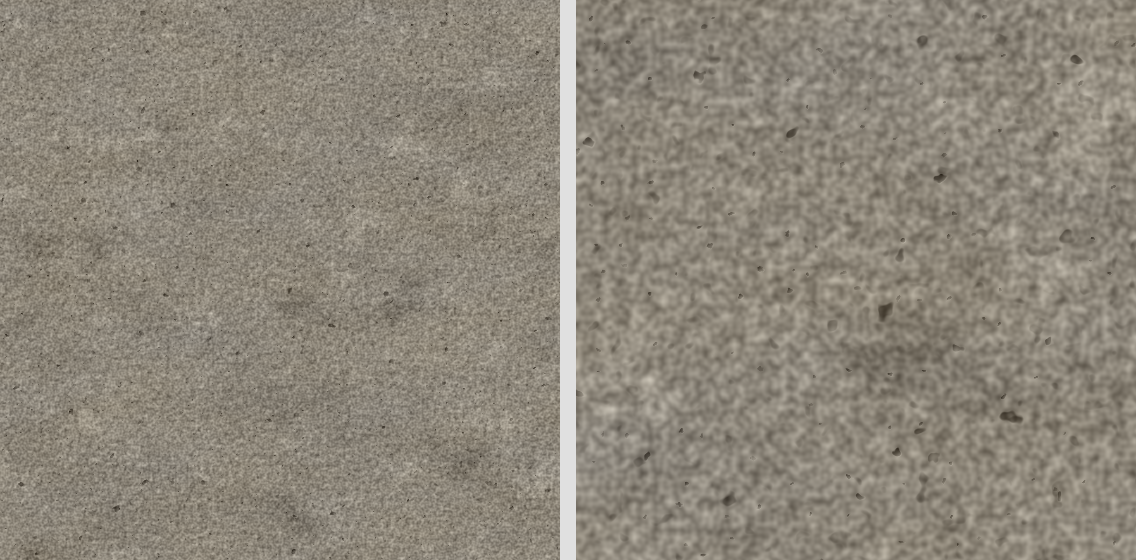
Left, the full canvas; right, a detail of the centre.
Write a WebGL 1 fragment shader that draws this texture.

```glsl
precision highp float;
// Weathered grey-brown concrete with mottled stains, sandy grain and small pits.

uniform vec2 u_resolution;

vec2 hash2(vec2 p) {
  vec3 q = fract(p.xyx * vec3(0.1031, 0.1030, 0.0973));
  q += dot(q, q.yzx + 33.33);
  return fract((q.xx + q.yz) * q.zy);
}

float corner(vec2 cell, vec2 offset) {
  float angle = 6.2832 * hash2(cell).x;
  return dot(vec2(cos(angle), sin(angle)), offset);
}

// Gradient noise, roughly -0.7 to 0.7
float noise(vec2 p) {
  vec2 i = floor(p), f = fract(p);
  vec2 u = f * f * f * (f * (f * 6.0 - 15.0) + 10.0);
  vec2 e = vec2(1.0, 0.0);
  return mix(mix(corner(i, f), corner(i + e, f - e), u.x),
             mix(corner(i + e.yx, f - e.yx), corner(i + e.xx, f - e.xx), u.x), u.y);
}

float fbm(vec2 p) {
  float sum = 0.0, amp = 1.0;
  for (int i = 0; i < 4; i++) {
    sum += amp * noise(p);
    p = mat2(1.6, 1.2, -1.2, 1.6) * p + 17.3;
    amp *= 0.6;
  }
  return sum;
}

// Height of the rough sandy surface
float surface(vec2 p) {
  return noise(p * 75.0 + 9.0) + 0.6 * noise(p * 150.0 + 31.0);
}

// Ragged pits, one at most per cell: shaded toward the light, lit on the far rim
float pits(vec2 p, float cells, float share) {
  vec2 g = p * cells, id = floor(g);
  vec2 place = hash2(id + cells), kind = hash2(id + cells + 57.0);
  vec2 shape = hash2(id + cells + 113.0);
  vec2 d = fract(g) - 0.5 - (place - 0.5) * 0.55;
  float radius = 0.13 * mix(0.45, 1.0, kind.y);
  float tilt = 0.5 + 2.2 * (shape.x - 0.5);
  float c = cos(tilt), s = sin(tilt);
  vec2 q = vec2(c * d.x + s * d.y, c * d.y - s * d.x) / radius;
  q.y *= 1.0 + 1.1 * shape.y;
  float dist = length(q) + 0.8 * noise(g * 10.0 + 5.0);
  float side = dot(d, vec2(-0.6, 0.8)) / radius;
  float hole = 1.0 - smoothstep(0.6, 1.05, dist);
  float rim = smoothstep(0.7, 1.0, dist) * (1.0 - smoothstep(1.0, 1.5, dist));
  float tone = 0.07 * rim * clamp(-side, 0.0, 1.0)
             - hole * clamp(0.22 + 0.16 * side, 0.06, 0.36);
  return step(kind.x, share) * mix(0.45, 1.0, fract(shape.x * 7.0 + shape.y)) * tone;
}

void main() {
  vec2 p = gl_FragCoord.xy / min(u_resolution.x, u_resolution.y);

  // Broad, horizontally drawn clouds and finer blotches
  float clouds = fbm(p * vec2(3.0, 6.5) + 2.0);
  float blotches = fbm(p * vec2(13.0, 16.0) + 40.0);
  float crust = fbm(p * 48.0 + 71.0);
  float tone = 0.035 * clouds + 0.035 * blotches + 0.035 * crust;

  // Pale lime bloom and dark damp stains, both broken up by the crust
  float bloom = smoothstep(0.22, 0.75, fbm(p * vec2(7.0, 10.0) + 90.0) + 0.3 * crust);
  float stain = smoothstep(0.3, 0.85, fbm(p * vec2(5.0, 8.0) + 140.0) + 0.35 * crust);
  tone += 0.07 * bloom - 0.09 * stain;

  // Sand grain, faint trowel streaks and light from the upper left
  tone += 0.12 * noise(p * 115.0) + 0.15 * noise(p * 235.0 + 13.0);
  tone += 0.035 * noise(p * vec2(22.0, 170.0) + 200.0);
  tone += 0.10 * (surface(p) - surface(p + vec2(-0.0016, 0.0021)));

  // Ragged dark crumbs, then pits from large to small
  float crumbs = noise(p * 88.0 + 300.0) + 0.5 * noise(p * 190.0 + 320.0);
  tone -= 0.10 * smoothstep(0.36, 0.62, crumbs + 0.12 * blotches);
  tone += pits(p, 18.0, 0.17);
  tone += pits(p + 0.37, 33.0, 0.24);
  tone += 0.8 * pits(p + 0.71, 62.0, 0.28 - 0.15 * clouds);

  // Warm grey, drifting slightly between ochre and cool
  float warmth = 0.012 * fbm(p * vec2(4.0, 9.0) + 260.0);
  vec3 concrete = vec3(0.553, 0.526, 0.477) + tone * vec3(1.0, 1.0, 0.97);
  concrete += warmth * vec3(0.6, 0.1, -1.0);
  gl_FragColor = vec4(clamp(concrete, 0.08, 0.8), 1.0);
}
```
